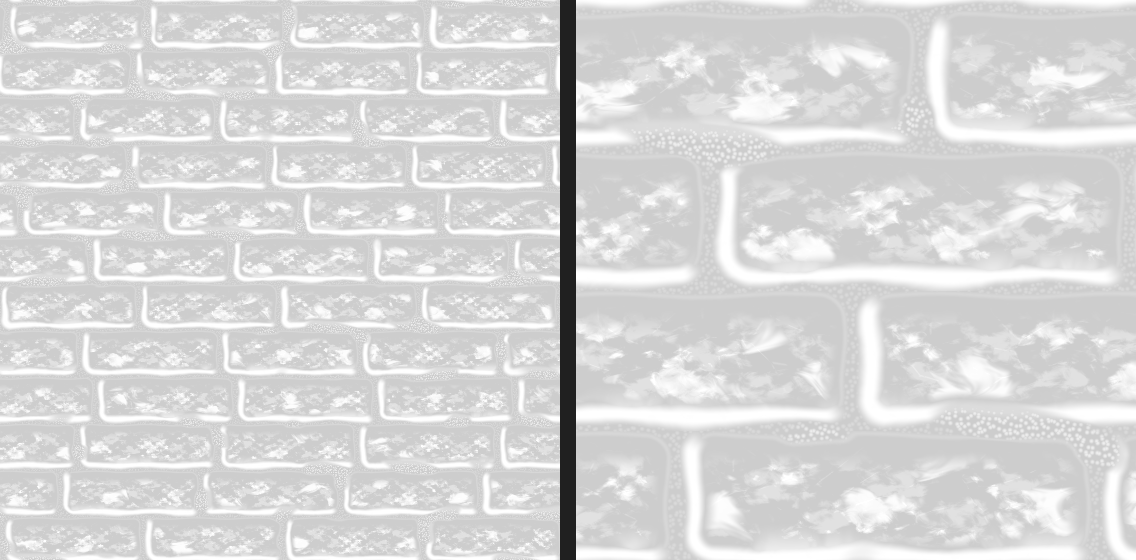
Left: the whole. Right: its middle third, enlarged.
Write a Shadertoy shader that draws this texture map.

```glsl
// Pale painted brick relief: 12 courses of 4 rounded bricks with irregular offsets.
// Lit left and lower rims come from a rounded-box distance; warped layered sines
// make the patches on each face, cellular noise the gritty mortar and scratches.

const float TAU = 6.2831853;

vec2 hash2(vec2 p) {
    return fract(sin(vec2(dot(p, vec2(127.1, 311.7)), dot(p, vec2(269.5, 183.3)))) * 43758.5);
}

// Layered sines, each layer rotated and bent by the one before
float waves(vec2 p) {
    float sum = 0.0, amp = 0.5;
    for (int i = 0; i < 5; i++) {
        sum += amp * sin(p.x) * sin(p.y);
        p = mat2(0.8, 0.6, -0.6, 0.8) * p * 1.8 + 0.9 * sin(p.yx * 1.3) + 2.1;
        amp *= 0.56;
    }
    return sum;
}

// Tiling cellular noise: nearest and second nearest distance
vec2 cells(vec2 p, vec2 period) {
    vec2 cell = floor(p), nearest = vec2(9.0);
    for (int y = -1; y <= 1; y++)
    for (int x = -1; x <= 1; x++) {
        vec2 c = cell + vec2(x, y);
        float d = length(c + hash2(mod(c, period)) - p);
        nearest = d < nearest.x ? vec2(d, nearest.x) : vec2(nearest.x, min(nearest.y, d));
    }
    return nearest;
}

float roundedBox(vec2 p, vec2 halfSize, float radius) {
    vec2 q = abs(p) - halfSize + radius;
    return length(max(q, 0.0)) + min(max(q.x, q.y), 0.0) - radius;
}

void mainImage(out vec4 fragColor, in vec2 fragCoord) {
    vec2 uv = fragCoord / iResolution.xy;

    // Joint position of each course, from the top, in brick lengths
    float offsets[12] = float[12](0.07, 0.97, 0.57, 0.94, 0.17, 0.67,
                                  0.01, 0.59, 0.70, 0.57, 0.45, 0.04);
    float up = uv.y * 12.0 + 0.08;
    float row = mod(floor(up), 12.0);
    float along = uv.x * 4.0 - offsets[11 - int(row)] + 0.02;
    vec2 seed = hash2(vec2(mod(floor(along), 4.0), row) + 3.0) * 40.0;

    // Brick space is 3 wide and 1 high
    vec2 p = vec2(fract(along) * 3.0, fract(up));
    vec2 c = p - vec2(1.54, 0.545);
    vec2 bend = 0.014 * vec2(sin(p.y * 9.0 + seed.x), sin(p.x * 5.0 + seed.y));
    float wear = sin(TAU * (3.0 * uv.x + 2.0 * uv.y) + 2.0 * sin(TAU * 5.0 * uv.y))
               * sin(TAU * (4.0 * uv.y - uv.x) + 2.0 * sin(TAU * 3.0 * uv.x));
    wear = smoothstep(0.4, 0.8, wear);
    float d = roundedBox(c + bend, vec2(1.42, 0.445) - 0.05 * wear, 0.17);

    // Rim lit on the left and lower sides, fading both ways
    vec2 outward = sign(c) * max(abs(c) - vec2(1.22, 0.25), 0.0);
    float facing = dot(outward / max(length(outward), 0.001), vec2(-0.7, -0.72));
    float rimWidth = 0.052 + 0.045 * waves(p * vec2(3.6, 3.0) + seed.yx);
    float rim = 1.0 - smoothstep(rimWidth * 0.3, rimWidth + 0.045, abs(d + 0.01));
    rim *= smoothstep(-0.3, 0.5, facing) * (1.0 - 0.7 * wear);

    // Faint line round the shaded sides
    float edge = 0.2 * (1.0 - smoothstep(0.0, 0.03, abs(d + 0.02)));

    // Ragged patches on the face, heavier toward the bottom
    float grain = waves(p * vec2(24.0, 34.0) + seed);
    float shape = waves(p * vec2(5.2, 8.5) + seed) + 0.45 * (0.5 - p.y);
    float rough = smoothstep(-0.25, 0.2, waves(p * vec2(2.0, 3.0) + seed.yx + 7.0));
    float core = smoothstep(0.06, 0.18, -d) * (1.0 - smoothstep(0.66, 0.88, p.y));
    float patches = smoothstep(0.02, 0.5, shape + 0.45 * rough * grain);
    patches *= core * mix(0.95, 0.65 + 0.5 * grain, rough);

    // Thin haze across the middle of the face
    float haze = waves(p * vec2(7.0, 14.0) + seed.yx + 2.0) + 0.5 * grain;
    haze = 0.4 * core * smoothstep(-0.1, 0.5, haze);

    // Soft light pooling above the lower rim
    float pool = smoothstep(0.0, 0.06, -d) * (1.0 - smoothstep(0.1, 0.36, p.y));
    pool *= smoothstep(-0.15, 0.5, waves(p * vec2(3.6, 2.0) + seed + 4.0));

    // Grit in the mortar and fine scratches on the face
    float grit = 1.0 - smoothstep(0.05, 0.6, cells(uv * 310.0, vec2(310.0)).x);
    float mortar = smoothstep(-0.06, 0.03, d) * grit * (0.25 + 0.4 * wear);
    vec2 border = cells(uv * vec2(26.0, 44.0) + 0.25 * sin(TAU * uv.yx * 9.0), vec2(26.0, 44.0));
    float scratch = 1.0 - smoothstep(0.0, 0.05, border.y - border.x);
    scratch *= 0.2 * smoothstep(0.06, 0.3, -d) * smoothstep(-0.1, 0.3, grain);

    float light = max(max(rim, patches), max(0.7 * pool, mortar));
    light = max(light, max(edge, haze)) + scratch + 0.02 * grain;
    fragColor = vec4(vec3(mix(0.803, 1.0, clamp(light, 0.0, 1.0))), 1.0);
}
```
